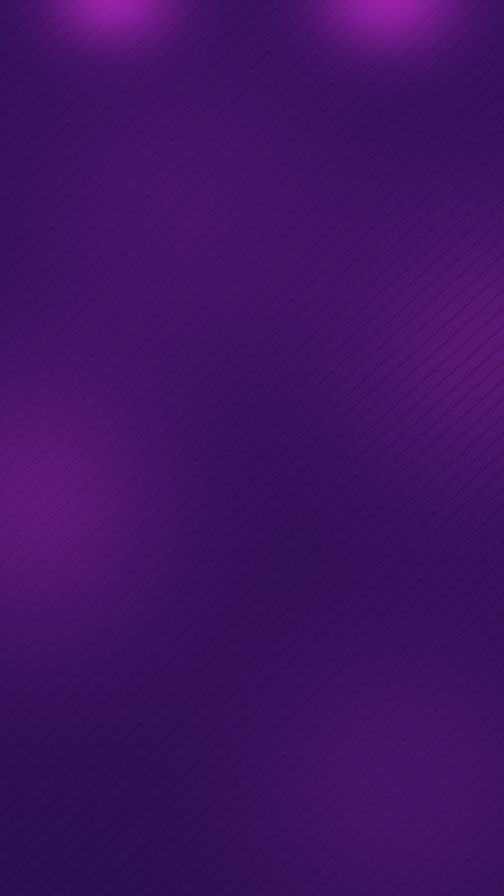
Write a WebGL 2 fragment shader that draws this background.

```glsl
#version 300 es
precision highp float;
// Deep violet backdrop with soft magenta glows and fine diagonal pinstripes.
uniform vec2 u_resolution;
out vec4 fragColor;

// Bell-shaped falloff around a centre, with separate radii per axis.
float glow(vec2 p, vec2 centre, vec2 radius) {
    vec2 d = (p - centre) / radius;
    return exp(-dot(d, d));
}

// Thin dark lines rising to the right; returns line coverage.
float pinstripes(vec2 p, float spacing, float width) {
    float across = dot(p, normalize(vec2(-0.9, 1.0)));
    float nearest = abs(fract(across / spacing) - 0.5) * spacing;
    float soft = 0.8 / u_resolution.x;
    return 1.0 - smoothstep(width - soft, width + soft, nearest);
}

float hash(vec2 p) {
    return fract(sin(dot(p, vec2(12.99, 78.23))) * 43758.5);
}

void main() {
    // Canvas units: width is 1, y grows upward.
    vec2 p = gl_FragCoord.xy / u_resolution.x;
    float top = u_resolution.y / u_resolution.x;
    float h = p.y / top;

    // Base wash, slightly warmer toward the top.
    vec3 color = mix(vec3(0.178, 0.055, 0.325), vec3(0.205, 0.060, 0.355), h);

    // Broad, dim pools of light.
    vec3 plum = vec3(0.175, 0.037, 0.130);
    color += plum * 1.00 * glow(p, vec2(0.07, 0.440 * top), vec2(0.27, 0.29));
    color += plum * 0.85 * glow(p, vec2(0.98, 0.610 * top), vec2(0.31, 0.30));
    color += plum * 0.50 * glow(p, vec2(0.37, 0.765 * top), vec2(0.30, 0.30));
    color += plum * 0.57 * glow(p, vec2(0.80, 0.125 * top), vec2(0.31, 0.29));

    // Bright spots on the top edge.
    vec3 magenta = vec3(0.61, 0.135, 0.67);
    float spots = glow(p, vec2(0.225, top + 0.015), vec2(0.125, 0.105))
                + glow(p, vec2(0.770, top + 0.015), vec2(0.140, 0.115));
    color = mix(color, magenta, min(spots, 1.0));

    // Stripes show most over the right-hand pool and fade under the spots.
    float strength = 0.08 + 0.10 * glow(p, vec2(1.0, 0.58 * top), vec2(0.35));
    strength *= 1.0 - 0.8 * min(spots, 1.0);
    color *= 1.0 - strength * pinstripes(p, 0.0265, 0.0022);

    // Tiny dither against banding.
    color += (hash(gl_FragCoord.xy) - 0.5) / 255.0;
    fragColor = vec4(color, 1.0);
}
```
